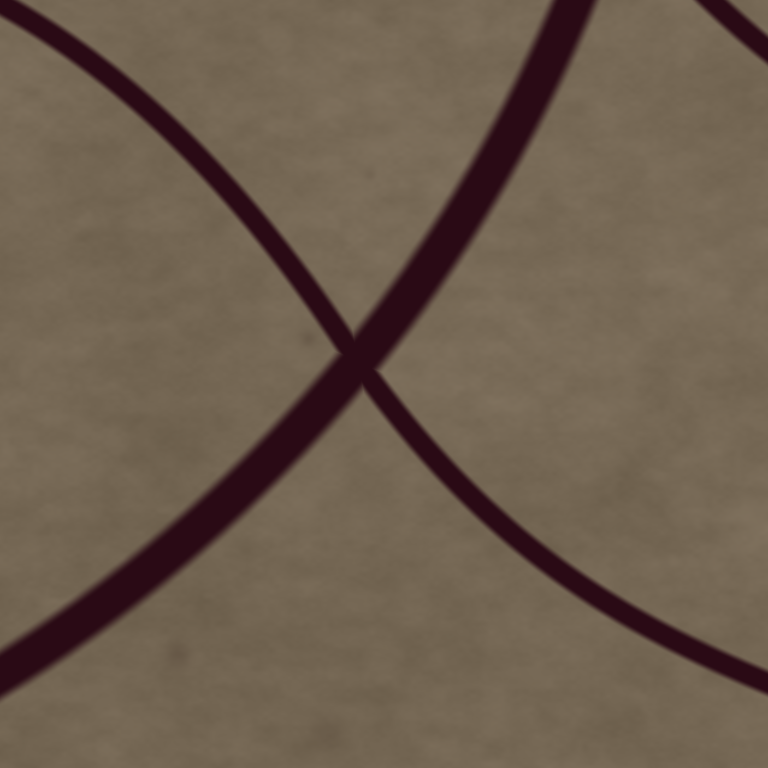
Write a WebGL 1 fragment shader that draws this pattern.

```glsl
precision highp float;
// Dark wine strokes crossing on mottled, paper-like taupe ground.
// A wide circular arc meets a slim S-curve made of two cubic spans;
// layered value noise gives the ground its fibres, clouds and stains.

uniform vec2 u_resolution;

const vec3 PAPER_DARK = vec3(0.415, 0.362, 0.288);
const vec3 PAPER_LIGHT = vec3(0.505, 0.448, 0.372);
const vec3 STAIN = vec3(0.36, 0.30, 0.24);
const vec3 WINE = vec3(0.165, 0.04, 0.082);

float hash(vec2 p) {
  return fract(sin(dot(p, vec2(127.1, 311.7))) * 43758.5453);
}

float valueNoise(vec2 p) {
  vec2 cell = floor(p);
  vec2 f = fract(p);
  f = f * f * (3.0 - 2.0 * f);
  float low = mix(hash(cell), hash(cell + vec2(1.0, 0.0)), f.x);
  float high = mix(hash(cell + vec2(0.0, 1.0)), hash(cell + 1.0), f.x);
  return mix(low, high, f.y);
}

float fbm(vec2 p) {
  float sum = 0.0;
  float amplitude = 0.5;
  for (int i = 0; i < 5; i++) {
    sum += amplitude * valueNoise(p);
    p = mat2(1.6, 0.9, -0.9, 1.6) * p + 7.3;
    amplitude *= 0.5;
  }
  return sum / 0.97;
}

// Approximate distance to a cubic graph from a to b with given end slopes.
float cubicDistance(vec2 p, vec2 a, vec2 b, float slopeA, float slopeB) {
  float span = b.x - a.x;
  float t = (p.x - a.x) / span;
  float rise = b.y - a.y;
  float m0 = slopeA * span;
  float m1 = slopeB * span;
  float c2 = 3.0 * rise - 2.0 * m0 - m1;
  float c3 = m0 + m1 - 2.0 * rise;
  float y = a.y + t * (m0 + t * (c2 + t * c3));
  float slope = (m0 + t * (2.0 * c2 + 3.0 * t * c3)) / span;
  return abs(p.y - y) / sqrt(1.0 + slope * slope);
}

float arcDistance(vec2 p, vec2 center, float radius) {
  return abs(length(p - center) - radius);
}

float stroke(float d, float halfWidth, float blur) {
  return 1.0 - smoothstep(halfWidth - blur, halfWidth + blur, d);
}

float smudge(vec2 p, vec2 center, float radius) {
  vec2 q = (p - center) / radius;
  return exp(-dot(q, q));
}

vec3 paper(vec2 p) {
  float clouds = fbm(p * vec2(5.0, 6.0) + 3.0);
  float fibres = fbm(p * vec2(28.0, 42.0) + 11.0);
  float grain = valueNoise(p * vec2(130.0, 170.0));
  float tone = 0.52 + 0.65 * (clouds - 0.5) + 0.6 * (fibres - 0.5);
  tone += 0.12 * (grain - 0.5) + 0.12 * (p.y - 0.5);
  vec3 color = mix(PAPER_DARK, PAPER_LIGHT, clamp(tone, 0.0, 1.0));
  // Small stains
  float stains = smudge(p, vec2(0.232, 0.147), 0.017);
  stains += smudge(p, vec2(0.402, 0.559), 0.011);
  stains += 0.6 * smudge(p, vec2(0.425, 0.045), 0.022);
  stains += 0.5 * smudge(p, vec2(0.482, 0.772), 0.008);
  return mix(color, STAIN, 0.5 * min(stains, 1.0));
}

void main() {
  vec2 p = gl_FragCoord.xy / u_resolution;
  float pixel = 0.7 / min(u_resolution.x, u_resolution.y);

  // Wide arc
  float wide = arcDistance(p, vec2(-0.987, 1.720), 1.879);
  float ink = stroke(wide, 0.0262, 0.0075 + pixel);

  // Slim S-curve, joined beneath the crossing
  vec2 crossing = vec2(0.466, 0.5286);
  float upper = cubicDistance(p, vec2(0.0, 0.996), crossing, -0.55, -1.55);
  float lower = cubicDistance(p, crossing, vec2(1.0, 0.1107), -1.41, -0.42);
  float slim = p.x < crossing.x ? upper : lower;

  // Slim corner curve
  float corner = cubicDistance(p, vec2(0.926, 1.0), vec2(1.0, 0.935), -0.95, -0.8);
  slim = min(slim, p.x > 0.85 ? corner : 1.0);
  ink = max(ink, stroke(slim, 0.0142, 0.0040 + pixel));

  gl_FragColor = vec4(mix(paper(p), WINE, ink), 1.0);
}
```
